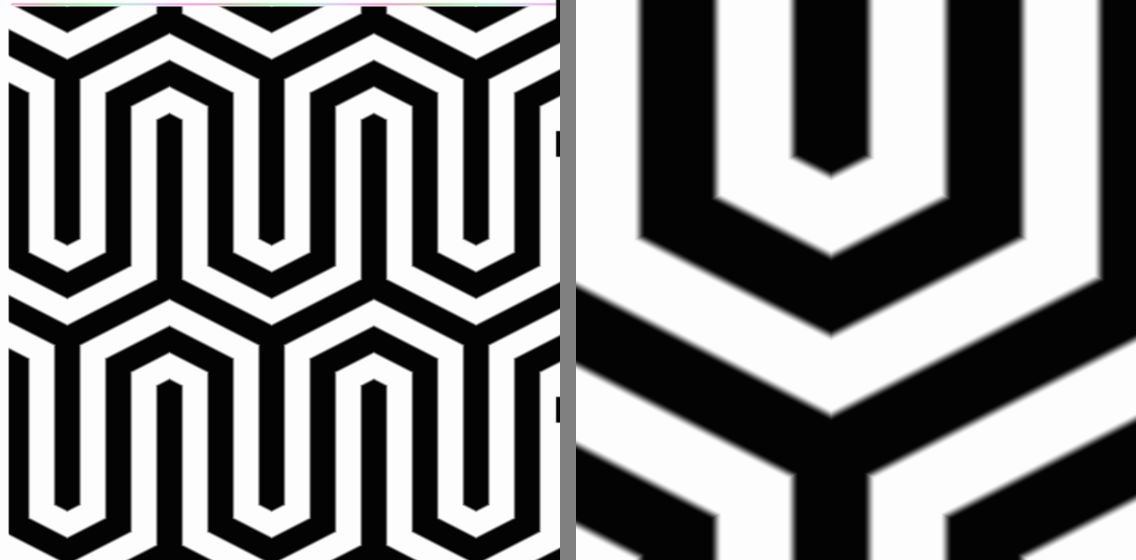
Left: the whole. Right: its middle third, enlarged.
This pattern is drawn by a WebGL 2 fragment shader. Its source:

```glsl
#version 300 es
precision highp float;

#define PERIOD vec2(0.365, 0.4747)
#define ARCH_PEAK vec2(0.3027, 0.0362)
#define SLOPE 0.512
#define EDGE_SOFTNESS 0.08
#define MARGIN_LEFT 0.0156
#define MARGIN_TOP 0.0115
#define SEAM_X 0.993
#define RULE_Y 0.0075
#define INK vec3(0.01)
#define PAPER vec3(0.992)

uniform vec2 u_resolution;
out vec4 outColor;

// Whiteness of the interlocking arches; y runs downward.
float archStripes(vec2 p, float soft) {
  // Distance from the arch axis, in stripe widths: 0 to 4.
  float across = 8.0 * abs(fract((p.x - ARCH_PEAK.x) / PERIOD.x + 0.5) - 0.5);

  // Shear each row to follow the zigzag that separates the rows.
  float zigzag = ARCH_PEAK.y + SLOPE * across * PERIOD.x / 8.0;
  float row = 10.0 * fract((p.y - zigzag) / PERIOD.y);

  // Chevrons above and below, joined by upright stripes.
  float fromTop = row - 0.5;
  float fromBottom = 9.5 - row;
  float band = min(fromTop, max(3.5 - across, 3.0 - fromBottom));

  // White lies in bands 0 to 1 and 2 to 3.
  float edge = abs(abs(band - 1.5) - 1.0);
  return 1.0 - smoothstep(0.5 - soft, 0.5 + soft, edge);
}

// Dark fragments of the adjoining sheet along the right seam.
float seamFragments(vec2 p, float blur) {
  float dashY = (fract((p.y - 0.257) / PERIOD.y + 0.5) - 0.5) * PERIOD.y;
  float dash = 1.0 - smoothstep(-blur, blur, abs(dashY) - 0.023);
  float corner = 1.0 - smoothstep(-blur, blur, p.y - 0.066);
  return max(dash, corner) * smoothstep(-blur, blur, p.x - SEAM_X);
}

// Thin pastel rule in the top margin.
vec3 topRule(vec3 base, vec2 p, float blur) {
  vec3 tint = 0.8 + 0.15 * cos(6.2832 * (p.x * 3.0 + vec3(0.0, 0.45, 0.15)));
  float span = smoothstep(-blur, blur, p.x - 0.02)
             * (1.0 - smoothstep(-blur, blur, p.x - SEAM_X));
  float line = 1.0 - smoothstep(0.0, 0.004, abs(p.y - RULE_Y));
  return mix(base, tint, line * span);
}

void main() {
  vec2 p = gl_FragCoord.xy / u_resolution;
  p.y = 1.0 - p.y;

  // Soften by at least one pixel at any canvas size.
  float stripeWidth = PERIOD.x / 8.0;
  float pixel = 1.0 / min(u_resolution.x, u_resolution.y);
  float soft = max(EDGE_SOFTNESS, 0.7 * pixel / stripeWidth);
  float blur = soft * stripeWidth * 0.6;

  // Paper margins at the left and top.
  float printed = smoothstep(-blur, blur, p.x - MARGIN_LEFT)
                * smoothstep(-blur, blur, p.y - MARGIN_TOP);
  float ink = (1.0 - archStripes(p, soft)) * printed;
  vec3 color = topRule(mix(PAPER, INK, ink), p, blur);

  color = mix(color, INK, seamFragments(p, blur));
  outColor = vec4(color, 1.0);
}
```
